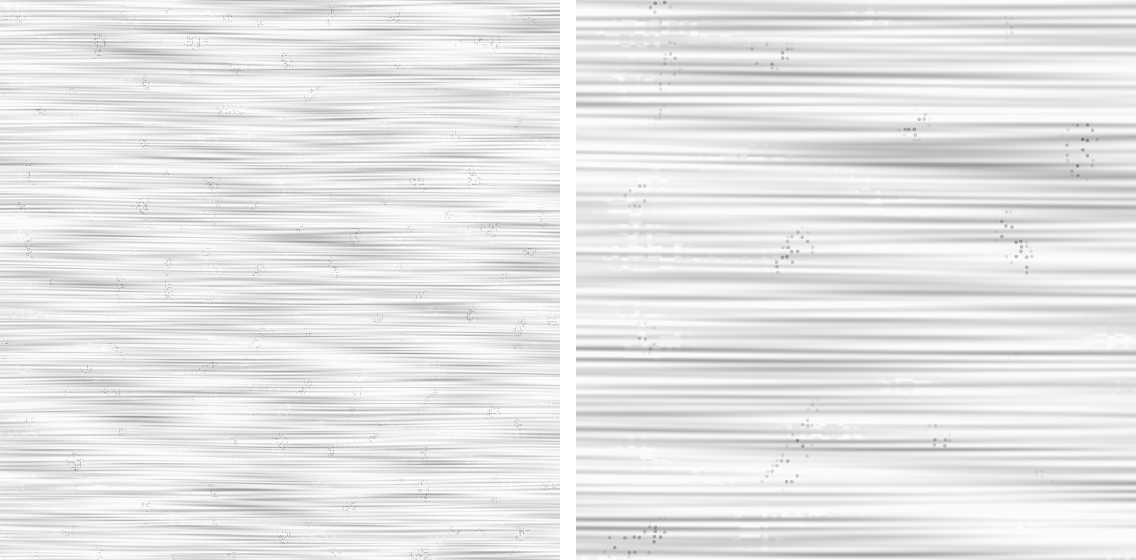
Left: the whole. Right: its middle third, enlarged.
This texture is drawn by a WebGL 1 fragment shader. Its source:

```glsl
precision highp float;
// Pale brushed surface: fine horizontal ribs and streaks with sparse specks.

uniform vec2 u_resolution;

#define RIBS 150.0          // ribs over the canvas height
#define RIB_DEPTH 1.1
#define RIB_WANDER 1.2      // phase drift, in ribs
#define FINE_DEPTH 2.8
#define MID_DEPTH 2.0
#define BROAD_DEPTH 2.0
#define BEND 0.005          // slow bending of the streaks
#define BASE_TONE 0.914
#define CONTRAST 0.062
#define SPECK_GRID 330.0
#define SPECK_DARKNESS 0.24
#define DASH_LIGHT 0.07

const int TAPS = 3;
const float TAU = 6.2831853;

float hash(vec2 p) {
  vec3 q = fract(vec3(p.xyx) * 0.1031);
  q += dot(q, q.yzx + 33.33);
  return fract((q.x + q.y) * q.z);
}

float cornerSlope(vec2 cell, vec2 offset) {
  float angle = TAU * hash(cell);
  return dot(vec2(cos(angle), sin(angle)), offset);
}

float gradientNoise(vec2 p) {
  vec2 cell = floor(p);
  vec2 f = fract(p);
  vec2 w = f * f * f * (f * (f * 6.0 - 15.0) + 10.0);
  vec2 e = vec2(1.0, 0.0);
  float low = mix(cornerSlope(cell, f), cornerSlope(cell + e.xy, f - e.xy), w.x);
  float high = mix(cornerSlope(cell + e.yx, f - e.yx), cornerSlope(cell + e.xx, f - e.xx), w.x);
  return mix(low, high, w.y);
}

// Noise stretched along x; the shear staggers the ends of neighbouring streaks.
float streaks(vec2 p, vec2 frequency, float seed) {
  vec2 q = p * frequency + seed;
  return gradientNoise(vec2(q.x + 0.37 * q.y, q.y));
}

// Sum of ribs and streak layers, roughly of unit variance.
float grain(vec2 p) {
  p.y += BEND * gradientNoise(p * vec2(2.0, 4.0) + 7.3);
  float phase = p.y * RIBS + RIB_WANDER * streaks(p, vec2(2.0, 45.0), 11.7);
  float strength = 0.75 + 1.6 * streaks(p, vec2(5.0, 60.0), 23.1);
  float sum = RIB_DEPTH * strength * sin(TAU * phase);
  sum += FINE_DEPTH * streaks(p, vec2(5.0, 260.0), 37.9);
  sum += MID_DEPTH * streaks(p, vec2(6.0, 95.0), 51.3);
  sum += BROAD_DEPTH * streaks(p, vec2(4.0, 26.0), 67.7);
  return sum;
}

// One small jittered dot in some cells of a square grid.
float specks(vec2 p, float pixel) {
  vec2 q = p * SPECK_GRID;
  vec2 cell = floor(q);
  vec2 jitter = vec2(hash(cell + 3.7), hash(cell + 91.3)) - 0.5;
  float soft = 0.5 * pixel * SPECK_GRID;
  float dist = length(fract(q) - 0.5 - 0.3 * jitter);
  float dot1 = 1.0 - smoothstep(0.35 - soft, 0.35 + soft, dist);
  return dot1 * step(0.7, hash(cell + 45.1));
}

// Broken rows of short bright dashes.
float dashes(vec2 p) {
  vec2 q = p * vec2(210.0, RIBS);
  float row = 0.5 + 0.5 * cos(TAU * q.y);
  float broken = smoothstep(-0.1, 0.2, gradientNoise(vec2(q.x, floor(q.y) + 0.5)));
  return row * broken;
}

void main() {
  vec2 p = gl_FragCoord.xy / u_resolution.y;
  float pixel = 1.0 / u_resolution.y;

  // Average several heights inside the pixel to keep thin ribs smooth.
  float level = 0.0;
  for (int i = 0; i < TAPS; i++) {
    float shift = (float(i) + 0.5) / float(TAPS) - 0.5;
    level += grain(p + vec2(0.0, shift * pixel));
  }
  level /= float(TAPS);

  // Highlights are compressed, shadows fall off further.
  float tone = BASE_TONE + CONTRAST * level - 0.008 * level * level;
  tone = clamp(tone, 0.62, 0.985);

  // Light dashes and dark specks gather in small patches.
  float dashPatch = smoothstep(0.2, 0.42, gradientNoise(p * vec2(15.0, 38.0) + 83.9));
  float speckPatch = smoothstep(0.3, 0.48, gradientNoise(p * 24.0 + 131.3));
  tone = min(tone + DASH_LIGHT * dashPatch * dashes(p), 0.985);
  tone -= SPECK_DARKNESS * speckPatch * specks(p, pixel);

  gl_FragColor = vec4(vec3(tone), 1.0);
}
```
